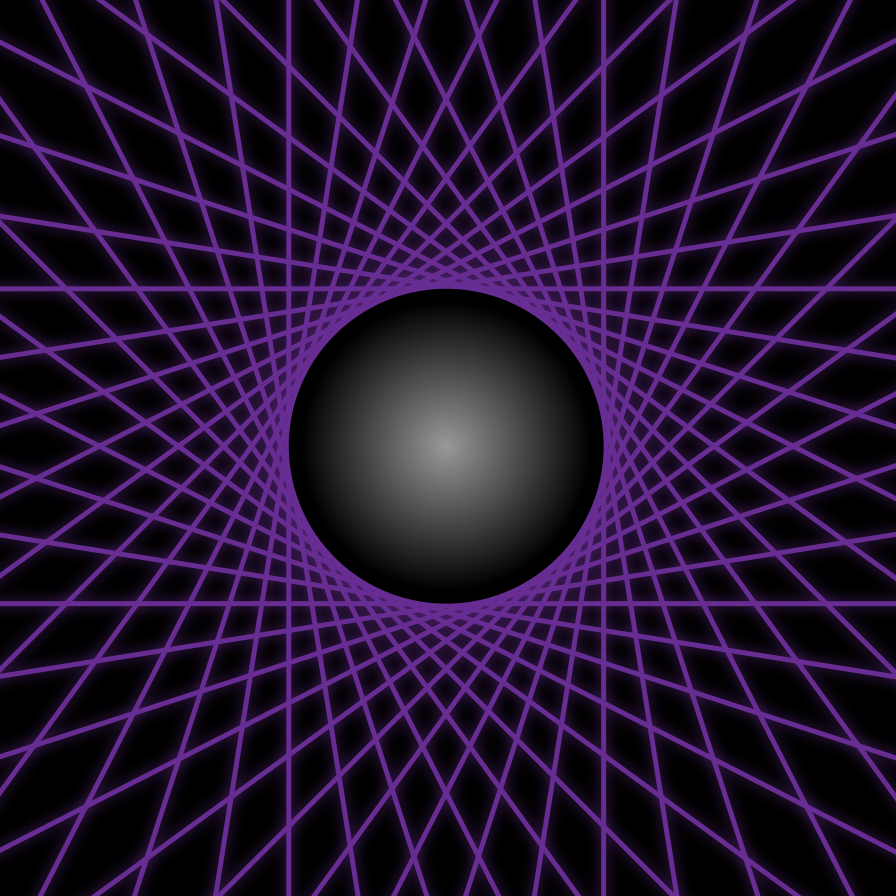
This background is drawn by a Shadertoy shader. Its source:

```glsl
// Glowing violet tangent lines wrapped around a dark, softly lit disc.
#define CENTER vec2(0.498, 0.502)
#define RADIUS 0.1757
#define LINE_COUNT 40
#define LINE_WIDTH 0.0055
#define GLOW_SPREAD 0.0075
#define GLOW_STRENGTH 0.24
#define VIOLET vec3(0.405, 0.175, 0.575)
#define CORE_LIGHT 0.60
#define CORE_FADE 0.92

const float TAU = 6.283185;

// Opacity of one line with its halo, at distance d from its axis
float lineOpacity(float d, float pixel) {
    float stroke = clamp((0.5 * LINE_WIDTH - d) / pixel + 0.5, 0.0, 1.0);
    float glow = GLOW_STRENGTH * exp(-0.5 * d * d / (GLOW_SPREAD * GLOW_SPREAD));
    return mix(glow, 1.0, stroke);
}

// Combined opacity of all lines touching the circle
float tangentWeb(vec2 p, float pixel) {
    float gap = 1.0;
    for (int i = 0; i < LINE_COUNT; i++) {
        float angle = TAU * float(i) / float(LINE_COUNT);
        vec2 normal = vec2(cos(angle), sin(angle));
        gap *= 1.0 - lineOpacity(abs(dot(p, normal) - RADIUS), pixel);
    }
    return 1.0 - gap;
}

void mainImage(out vec4 fragColor, in vec2 fragCoord) {
    float pixel = 1.0 / min(iResolution.x, iResolution.y);
    vec2 p = (fragCoord - 0.5 * iResolution.xy) * pixel + 0.5 - CENTER;

    // Web of lines on black
    vec3 color = VIOLET * tangentWeb(p, pixel);

    // Disc with a radial light, covering the inner halos
    float r = length(p);
    float disc = clamp((RADIUS - r) / pixel + 0.5, 0.0, 1.0);
    float light = CORE_LIGHT * max(0.0, 1.0 - r / (RADIUS * CORE_FADE));
    color = mix(color, vec3(light), disc);

    fragColor = vec4(color, 1.0);
}
```
